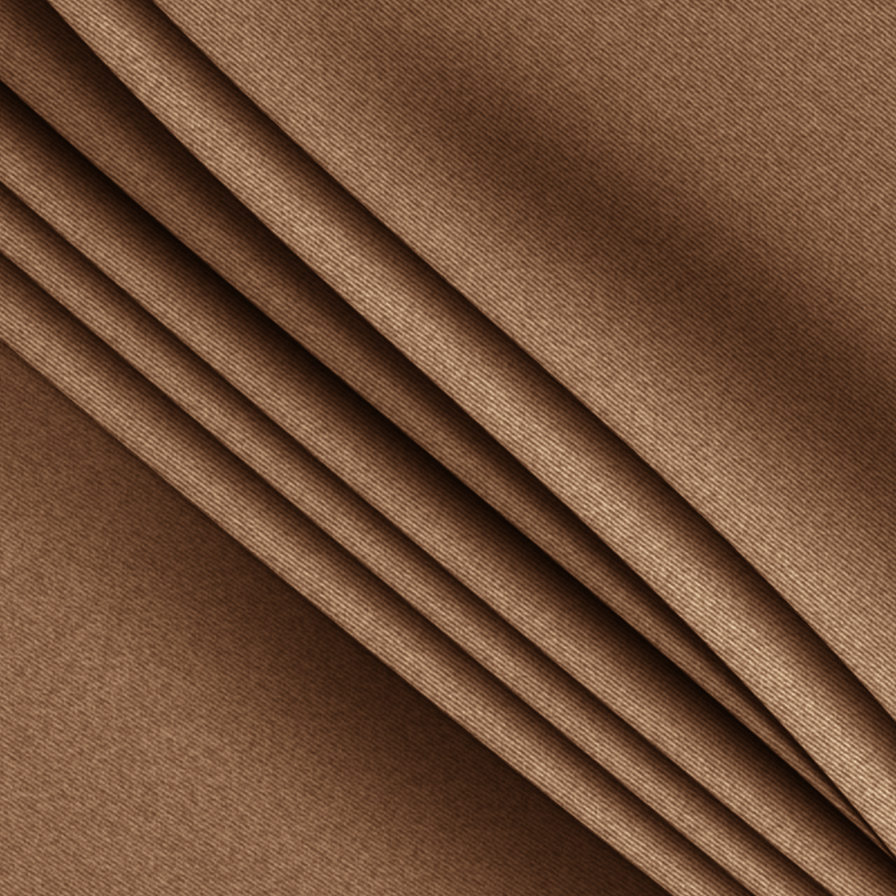
Write a WebGL 1 fragment shader that draws this texture.

```glsl
precision highp float;

// Brown twill cloth gathered into diagonal pleats between two smooth panels.
// Each crease is a cubic y(x); strips are painted from the top crease down,
// every one rising from deep shadow to a lit crest, then woven with fine ribs.

uniform vec2 u_resolution;

// Crease cubics: constant, linear, square and cube terms, y measured downward
const vec4 CREASE_1 = vec4(-0.192, 1.228, -0.63, 0.40);
const vec4 CREASE_2 = vec4(-0.060, 1.178, -0.542, 0.381);
const vec4 CREASE_3 = vec4(0.0885, 0.92, -0.15, 0.104);
const vec4 CREASE_4 = vec4(0.202, 0.885, -0.03, 0.0);
const vec4 CREASE_5 = vec4(0.280, 0.87, -0.02, 0.0);
const vec4 CREASE_6 = vec4(0.378, 0.865, -0.05, 0.0);

// Pleat light: shadow tone, crest tone, start and end of the rise
const vec4 PLEAT_A = vec4(0.20, 0.65, 0.0, 0.64);
const vec4 PLEAT_B = vec4(0.17, 0.49, 0.15, 0.74);
const vec4 PLEAT_C = vec4(0.10, 0.63, 0.0, 0.88);
const vec4 PLEAT_D = vec4(0.22, 0.63, 0.0, 0.76);
const vec4 PLEAT_E = vec4(0.23, 0.64, 0.0, 0.72);

const float EDGE_SOFT = 0.0026;
const float CONTACT_WIDTH = 0.008;
const float CONTACT_DEPTH = 0.50;
const float LIP_WIDTH = 0.010;
const float LIP_DEPTH = 0.20;
const float RIB_PERIOD = 0.0050;
const float RIB_CONTRAST = 0.17;
const float GRAIN_CONTRAST = 0.20;
const float SPECK_CONTRAST = 0.22;
const float SPECK_SCALE = 400.0;
const float PLEAT_RIB_SLOPE = 0.74;
const float UPPER_RIB_SLOPE = 0.80;
const float LOWER_RIB_SLOPE = 0.66;

float hash(vec2 p) {
    vec3 q = fract(p.xyx * 0.1031);
    q += dot(q, q.yzx + 33.33);
    return fract((q.x + q.y) * q.z);
}

float noise(vec2 p) {
    vec2 i = floor(p);
    vec2 f = fract(p);
    f = f * f * (3.0 - 2.0 * f);
    return mix(mix(hash(i), hash(i + vec2(1.0, 0.0)), f.x),
               mix(hash(i + vec2(0.0, 1.0)), hash(i + 1.0), f.x), f.y);
}

float crease(vec4 k, float x) {
    return k.x + x * (k.y + x * (k.z + x * k.w));
}

float bell(float x, float width) {
    return exp(-x * x / (width * width));
}

// Shade left on the lower cloth where it meets the crease above it
float contact(float below) {
    return 1.0 - CONTACT_DEPTH * exp(-max(below, 0.0) / CONTACT_WIDTH);
}

// Rounding of the cloth just above a crease
float lip(float above) {
    return 1.0 - LIP_DEPTH * exp(-max(above, 0.0) / LIP_WIDTH);
}

float pleat(vec2 p, float top, float bottom, vec4 light) {
    float t = (p.y - top) / max(bottom - top, 0.012);
    float crest = light.y + 0.10 * (p.x - 0.5);
    float tone = mix(light.x, crest, smoothstep(light.z, light.w, t));
    return tone * contact(p.y - top) * lip(bottom - p.y);
}

float upperPanel(vec2 p, float bottom) {
    float above = bottom - p.y;
    float tone = 0.51 + 0.05 * smoothstep(0.5, 1.3, p.x - p.y);
    tone += (0.05 + 0.12 * p.x) * bell(above, 0.13);
    float valley = above - 0.17 - 0.25 * (p.x - 0.44);
    tone -= 0.20 * bell(valley, 0.07 + 0.055 * p.x) * smoothstep(0.25, 0.60, p.x);
    return tone * lip(above);
}

float lowerPanel(vec2 p, float top) {
    float below = p.y - top;
    float shadow = mix(0.38, 0.21, smoothstep(0.0, 0.45, p.x));
    return mix(shadow, 0.55, smoothstep(0.0, 0.30, below)) * contact(below);
}

float paint(float tone, float layer, float below) {
    return mix(tone, layer, smoothstep(-EDGE_SOFT, EDGE_SOFT, below));
}

// Slanted ribs cut into short yarns, faded when finer than the pixels
float weave(vec2 p, float slope, float contrast) {
    vec2 along = normalize(vec2(1.0, slope));
    vec2 yarn = vec2(dot(p, along), dot(p, vec2(-along.y, along.x))) / RIB_PERIOD;
    float drift = 0.12 * noise(p * 45.0);
    float rib = sin(6.28318 * (yarn.y + drift));
    float pixels = RIB_PERIOD * min(u_resolution.x, u_resolution.y);
    float grain = noise(yarn * vec2(0.9, 2.0) + 40.0) - 0.5;
    float speck = noise(p * SPECK_SCALE) - 0.5;
    return 1.0 + contrast * rib * smoothstep(1.5, 2.4, pixels)
         + GRAIN_CONTRAST * grain + SPECK_CONTRAST * speck;
}

void main() {
    vec2 p = gl_FragCoord.xy / u_resolution;
    p.y = 1.0 - p.y;

    float c1 = crease(CREASE_1, p.x);
    float c2 = crease(CREASE_2, p.x);
    float c3 = crease(CREASE_3, p.x);
    float c4 = crease(CREASE_4, p.x);
    float c5 = crease(CREASE_5, p.x);
    float c6 = crease(CREASE_6, p.x);

    // Layers from the upper right to the lower left
    float tone = upperPanel(p, c1);
    tone = paint(tone, pleat(p, c1, c2, PLEAT_A), p.y - c1);
    tone = paint(tone, pleat(p, c2, c3, PLEAT_B), p.y - c2);
    tone = paint(tone, pleat(p, c3, c4, PLEAT_C), p.y - c3);
    tone = paint(tone, pleat(p, c4, c5, PLEAT_D), p.y - c4);
    tone = paint(tone, pleat(p, c5, c6, PLEAT_E), p.y - c5);
    tone = paint(tone, lowerPanel(p, c6), p.y - c6);

    // Cloth texture, then brown that grows paler as it catches light
    float slope = p.y < c1 ? UPPER_RIB_SLOPE : (p.y > c6 ? LOWER_RIB_SLOPE : PLEAT_RIB_SLOPE);
    tone *= weave(p, slope, p.y > c6 ? 0.6 * RIB_CONTRAST : RIB_CONTRAST);
    vec3 tint = vec3(1.0, 0.45 + 0.5 * tone, 0.17 + 0.65 * tone);
    gl_FragColor = vec4(clamp(tone * tint, 0.0, 1.0), 1.0);
}
```
